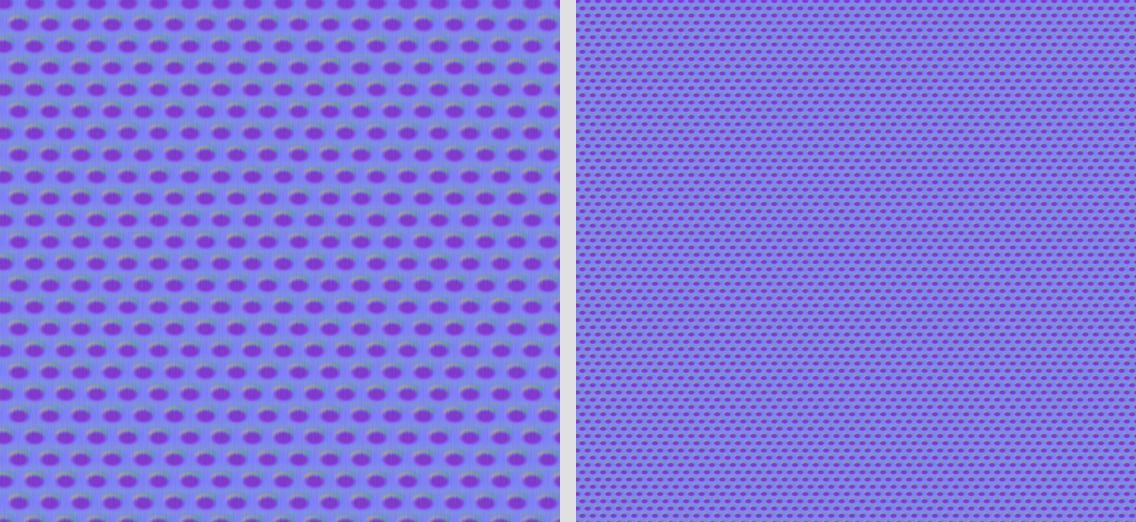
Left: one tile. Right: repeated 3 by 3.
This texture map is drawn by a Shadertoy shader. Its source:

```glsl
// Normal map of a perforated sheet: staggered rows of soft oval dimples.
// Each dimple sums a violet core, a grey-green upper rim and a pale halo;
// wrapping sines add fine vertical streaks, a wrapped hash varies the dimples.
#define COLS 18.0
#define ROWS 24.0
#define SHIFT vec2(0.11, 0.07)
#define DIMPLE_RADIUS vec2(0.375, 0.27)
#define CORE_RADIUS vec2(0.36, 0.235)
#define CORE_DROP 0.05
#define STREAK 0.016
#define VARIATION 0.12
#define FLAT_COLOR vec3(0.50, 0.50, 0.97)

const float TAU = 6.2831853;

float hash(vec2 id) {
    vec3 p = fract(vec3(id.xyx) * 0.1031);
    p += dot(p, p.yzx + 33.33);
    return fract((p.x + p.y) * p.z);
}

// Fine vertical grain; whole frequencies keep it seamless.
float streaks(vec2 uv) {
    float drift = sin(TAU * 7.0 * uv.y) + sin(TAU * (5.0 * uv.x + 11.0 * uv.y));
    float s = sin(TAU * 181.0 * uv.x + 0.9 * drift);
    s += 0.8 * sin(TAU * (127.0 * uv.x + 3.0 * uv.y) - drift);
    s += 0.6 * sin(TAU * (83.0 * uv.x - 9.0 * uv.y) + 1.7);
    return s / 1.6;
}

// Colour offset of one dimple; d is measured in column widths.
vec3 dimple(vec2 d, float vary) {
    vec2 n = d / DIMPLE_RADIUS;
    float e = length(n);
    float up = n.y / max(e, 0.001);

    float core = 1.0 - smoothstep(0.5, 1.1, length((d + vec2(0.0, CORE_DROP)) / CORE_RADIUS));
    float ring = exp(-pow((e - 0.85) / 0.25, 2.0));
    float rim = ring * smoothstep(-0.1, 0.8, up) * (1.0 + vary);
    float halo = exp(-pow((e - 1.35) / 0.25, 2.0)) * smoothstep(0.2, 0.9, abs(up));

    vec3 tint = core * vec3(0.0, -0.27, -0.16);
    tint += rim * vec3(0.02, 0.10, -0.30);
    tint += halo * vec3(-0.01, 0.05, -0.08);
    tint.r -= n.x * (0.14 * rim + 0.04 * ring);
    return tint;
}

void mainImage(out vec4 fragColor, in vec2 fragCoord) {
    vec2 uv = fragCoord / iResolution.xy;
    float rowHeight = (iResolution.y / ROWS) / (iResolution.x / COLS);
    float grain = streaks(uv);
    vec2 grid = uv * vec2(COLS, ROWS) + vec2(-SHIFT.x, SHIFT.y);
    float nearRow = floor(grid.y + 0.5);
    vec3 color = FLAT_COLOR;

    // Neighbouring dimples overlap through their halos.
    for (int j = -1; j <= 1; j++) {
        float row = nearRow + float(j);
        float x = grid.x - 0.5 * mod(row, 2.0);
        float nearCol = floor(x + 0.5);
        for (int i = -1; i <= 1; i++) {
            float col = nearCol + float(i);
            float vary = VARIATION * (2.0 * hash(mod(vec2(col, row), vec2(COLS, ROWS))) - 1.0);
            vec2 d = vec2(x - col, (grid.y - row) * rowHeight);
            d.y += 0.5 * STREAK * grain;
            color += dimple(d, vary);
        }
    }

    color += STREAK * grain * vec3(0.5, 0.8, -0.7);
    fragColor = vec4(clamp(color, 0.0, 1.0), 1.0);
}
```
